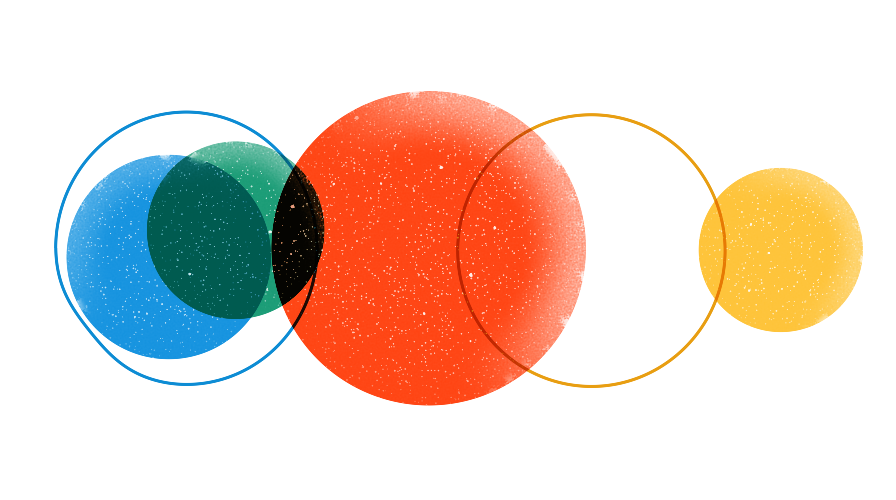
A Shadertoy shader for this background:

```glsl
// Overlapping ink discs and two thin rings printed on white paper.
// Each disc is a distance function with a worn edge; inks multiply together,
// and hashed specks plus gradient noise make the dry print texture.

const vec3 PAPER = vec3(1.0);
const vec3 RED = vec3(1.0, 0.265, 0.07);
const vec3 BLUE = vec3(0.08, 0.575, 0.875);
const vec3 GREEN = vec3(0.10, 0.61, 0.46);
const vec3 YELLOW = vec3(0.995, 0.765, 0.22);
const vec3 RING_BLUE = vec3(0.05, 0.55, 0.83);
const vec3 RING_ORANGE = vec3(0.91, 0.62, 0.07);
const vec3 DEEP_GREEN = vec3(0.0, 0.355, 0.31);
const vec3 BLACK = vec3(0.02, 0.015, 0.005);

vec2 hash2(vec2 p) {
    vec3 h = fract(p.xyx * vec3(0.1031, 0.1030, 0.0973));
    h += dot(h, h.yzx + 33.33);
    return fract((h.xx + h.yz) * h.zy);
}

float gradientDot(vec2 cell, vec2 f, vec2 corner) {
    return dot(hash2(cell + corner) * 2.0 - 1.0, f - corner);
}

// Gradient noise, roughly -0.7 to 0.7
float gradientNoise(vec2 p) {
    vec2 cell = floor(p), f = fract(p);
    vec2 u = f * f * (3.0 - 2.0 * f);
    float low = mix(gradientDot(cell, f, vec2(0, 0)), gradientDot(cell, f, vec2(1, 0)), u.x);
    float high = mix(gradientDot(cell, f, vec2(0, 1)), gradientDot(cell, f, vec2(1, 1)), u.x);
    return mix(low, high, u.y);
}

// One jittered dot per grid cell, kept with the given chance
float dots(vec2 p, float scale, float chance, float radius, float px) {
    vec2 g = p * scale + 40.0;
    vec2 cell = floor(g);
    vec2 centre = 0.5 + 0.5 * (hash2(cell) - 0.5);
    vec2 pick = hash2(cell + 71.3);
    float d = length(fract(g) - centre) / scale;
    float r = radius * (0.6 + 0.7 * pick.y);
    return step(pick.x, chance) * smoothstep(r + 0.5 * px, r - 0.5 * px, d);
}

// Fine dust in three rotated layers, plus a few ragged chips
float specks(vec2 p, float px) {
    float s = 0.0;
    mat2 turn = mat2(0.8, 0.6, -0.6, 0.8);
    vec2 q = p;
    for (int i = 0; i < 3; i++) {
        float scale = 125.0 - 22.0 * float(i);
        s = max(s, dots(q, scale, 0.17, 0.0011 + 0.0002 * float(i), px));
        q = turn * q + 3.7;
    }
    vec2 ragged = p + 0.003 * vec2(gradientNoise(p * 170.0), gradientNoise(p * 170.0 + 50.0));
    return max(s * 0.8, dots(ragged, 23.0, 0.05, 0.0033, px));
}

// Ink amount of a disc: pale and chewed on the side facing wearDir
float discInk(vec2 p, vec2 centre, float radius, vec2 wearDir, float wear, float speck, float px) {
    vec2 q = (p - centre) / radius;
    float depth = 1.0 - length(q);
    float facing = dot(q / max(length(q), 0.001), normalize(wearDir));
    float shape = smoothstep(-0.5 * px, 0.5 * px, depth * radius);
    float pale = smoothstep(0.42, 0.0, depth) * smoothstep(-0.35, 0.75, facing);
    float grain = gradientNoise(p * 260.0);
    float chew = smoothstep(0.08, 0.0, depth) * smoothstep(-0.4, 0.5, facing)
               * smoothstep(0.05, 0.35, gradientNoise(p * 32.0) + 0.4 * grain);
    float ink = 1.0 - wear * pale * (1.0 + 0.5 * grain) - 0.03 * (0.5 + grain);
    ink *= 1.0 - 0.75 * chew;
    float dust = speck * mix(0.45, 1.0, smoothstep(0.0, 0.35, depth));
    return shape * clamp(ink, 0.0, 1.0) * (1.0 - 0.9 * dust);
}

float stroke(float d, float halfWidth, float px) {
    return smoothstep(halfWidth + 0.5 * px, halfWidth - 0.5 * px, abs(d));
}

// Hand-drawn loop: slightly tall, flattened at the lower left
float looseRing(vec2 p, vec2 centre, float radius) {
    vec2 q = p - centre;
    float a = atan(q.y, q.x);
    float dent = exp(-pow((a + 2.42) / 0.36, 2.0));
    return length(q) - radius + 0.0055 * cos(2.0 * a) + 0.0115 * dent;
}

vec3 printInk(vec3 base, vec3 ink, float amount) {
    return base * mix(vec3(1.0), ink, amount);
}

void mainImage(out vec4 fragColor, in vec2 fragCoord) {
    float px = 1.0 / iResolution.y;
    vec2 p = (fragCoord - 0.5 * iResolution.xy) * px + vec2(0.895, 0.5);
    float speck = specks(p, px);

    // Disc coverage
    float red = discInk(p, vec2(0.8565, 0.5035), 0.3145, vec2(0.85, 0.5), 0.50, speck, px);
    float blue = discInk(p, vec2(0.3365, 0.486), 0.2045, vec2(-0.5, 0.85), 0.22, speck, px);
    float green = discInk(p, vec2(0.4705, 0.5396), 0.1775, vec2(0.55, 0.85), 0.32, speck, px);
    float yellow = discInk(p, vec2(1.5606, 0.5), 0.1643, vec2(0.8, 0.4), 0.27, speck, px);

    // Multiplied inks, with denser colour where two discs overprint
    vec3 color = printInk(PAPER, RED, red);
    color = printInk(color, BLUE, blue);
    color = printInk(color, GREEN, green);
    color = printInk(color, YELLOW, yellow);
    color = mix(color, DEEP_GREEN, blue * green);
    color = mix(color, BLACK, smoothstep(0.25, 0.9, red * green));

    // Outline rings
    float blueLine = stroke(looseRing(p, vec2(0.3718, 0.5035), 0.2669), 0.0031, px);
    vec2 oval = (p - vec2(1.1818, 0.4988)) * vec2(1.008, 0.992);
    float orangeLine = stroke(length(oval) - 0.2695, 0.0031, px);
    color = printInk(color, mix(RING_BLUE, vec3(0.12), red), blueLine);
    color = printInk(color, RING_ORANGE * (1.0 - 0.18 * red), orangeLine);

    fragColor = vec4(color, 1.0);
}
```
